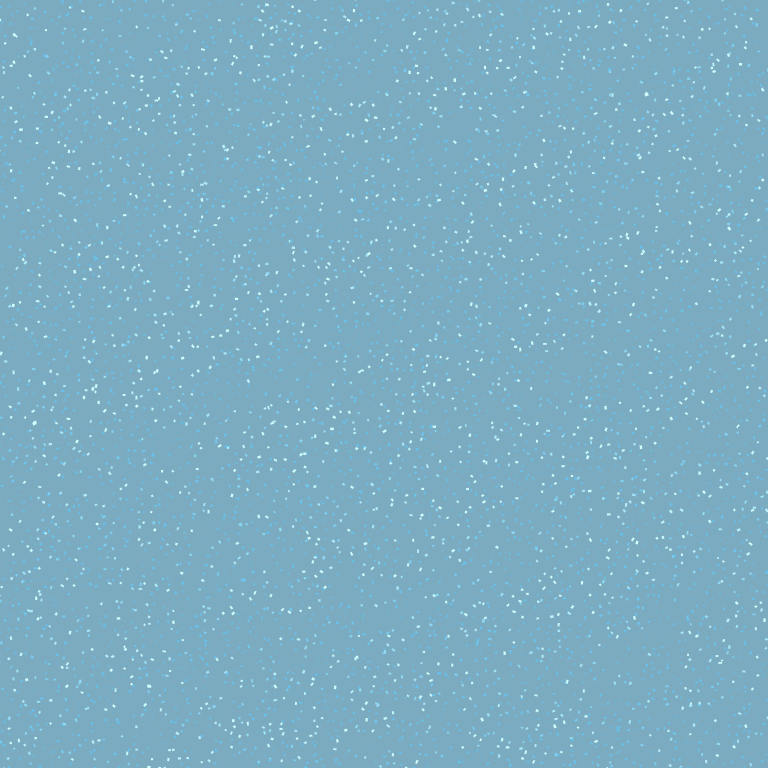
Write a Shadertoy shader that draws this texture.

```glsl
vec4 hash4(vec2 cell) {
    vec4 p = fract(vec4(cell.xyxy) * vec4(0.1031, 0.1030, 0.0973, 0.1099));
    p += dot(p, p.wzxy + 33.33);
    return fract((p.xxyz + p.yzzw) * p.zywx);
}

// Fine diagonal grain from warped, layered sines
float grain(vec2 p) {
    vec2 q = mat2(0.87, -0.5, 0.5, 0.87) * p;
    q += 0.004 * sin(q.yx * vec2(83.0, 57.0));
    float fine = sin(q.x * 410.0 + 2.0 * sin(q.y * 190.0)) * sin(q.y * 690.0 + 2.0 * sin(q.x * 130.0));
    float broad = sin(q.y * 31.0 + 2.0 * sin(q.x * 9.0));
    return 0.8 * fine + 0.2 * broad;
}

// Signed distance to a tilted rectangular flake
float flake(vec2 p, vec2 halfSize, float angle) {
    float c = cos(angle), s = sin(angle);
    vec2 d = abs(mat2(c, -s, s, c) * p) - halfSize;
    return length(max(d, 0.0)) + min(max(d.x, d.y), 0.0);
}

void mainImage(out vec4 fragColor, in vec2 fragCoord) {
    vec2 uv = fragCoord / iResolution.y;
    float pixel = 1.0 / iResolution.y;
    vec3 slate = vec3(0.488, 0.668, 0.75);
    vec3 azure = vec3(0.40, 0.76, 0.93);
    vec3 ice = vec3(0.82, 1.0, 1.0);

    // Ground
    vec3 color = mix(slate, vec3(0.45, 0.68, 0.78), 0.6 * smoothstep(0.1, 0.8, grain(uv)));

    // Scattered flakes, most of them dim and a few brilliant
    float cells = 98.0;
    vec2 home = floor(uv * cells);
    for (int y = -1; y <= 1; y++) {
        for (int x = -1; x <= 1; x++) {
            vec2 cell = home + vec2(x, y);
            vec4 place = hash4(cell + 17.0);
            vec4 look = hash4(cell + 231.0);
            vec2 center = (cell + place.xy) / cells;
            float glint = look.x + 0.06 * sin(center.y * 34.0 - center.x * 17.0);
            vec2 halfSize = mix(vec2(0.0011, 0.0012), vec2(0.0016, 0.0024), look.yz * (0.4 + 0.6 * glint));
            float coverage = clamp(0.5 - flake(uv - center, halfSize, place.z * 6.283) / pixel, 0.0, 1.0);
            vec3 tint = mix(azure, ice, smoothstep(0.66, 0.98, glint));
            color = mix(color, tint, coverage * smoothstep(0.15, 0.7, glint));
        }
    }
    fragColor = vec4(color, 1.0);
}
```
